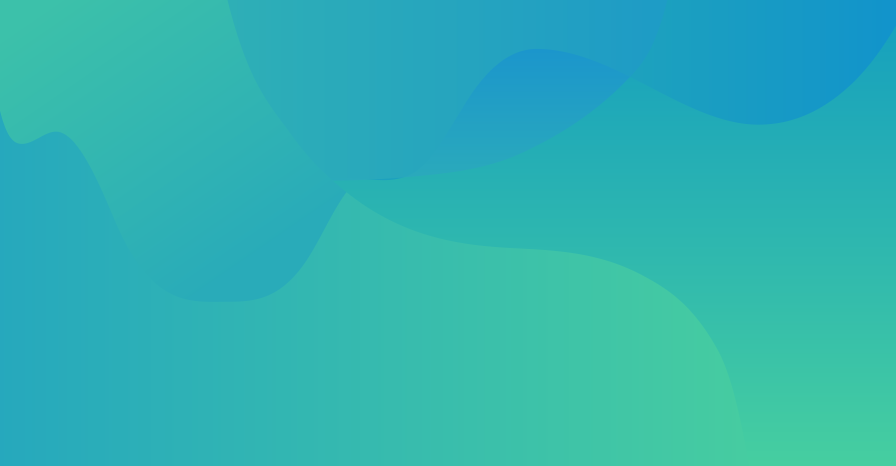
A WebGL 1 fragment shader for this background:

```glsl
precision highp float;
// Flat abstract background of overlapping, softly graded teal and blue waves.
// Each outline is a height curve chained from cubic Hermite arcs; the layers
// are filled with linear gradients and blended with antialiased coverage.
uniform vec2 u_resolution;

// Cubic arc from a to b with the given end slopes.
float arc(float x, vec2 a, vec2 b, float slopeA, float slopeB) {
  float w = b.x - a.x;
  float t = (x - a.x) / w;
  float s = 1.0 - t;
  return a.y * s * s * (1.0 + 2.0 * t) + b.y * t * t * (3.0 - 2.0 * t)
       + w * t * s * (slopeA * s - slopeB * t);
}

// Bumpy lower rim of the upper left sheet.
float leftWave(float x) {
  if (x < 0.19) return arc(x, vec2(0.0, 0.95), vec2(0.19, 1.235), 4.0, 0.0);
  if (x < 0.48) return arc(x, vec2(0.19, 1.235), vec2(0.48, 1.13), 0.0, 0.0);
  if (x < 0.97) return arc(x, vec2(0.48, 1.13), vec2(0.97, 1.86), 0.0, 2.4);
  if (x < 1.95) return arc(x, vec2(0.97, 1.86), vec2(1.95, 2.59), 2.4, 0.0);
  if (x < 2.65) return arc(x, vec2(1.95, 2.59), vec2(2.65, 2.2), 0.0, -1.6);
  if (x < 2.97) return arc(x, vec2(2.65, 2.2), vec2(2.97, 1.65), -1.6, -1.3);
  return 1.65 - 1.3 * (x - 2.97);
}

// Long sweep dividing the left sheets from the right side.
float sweep(float x) {
  if (x < 1.95) return 4.0 * (x - 1.95);
  if (x < 2.5) return arc(x, vec2(1.95, 0.0), vec2(2.5, 1.16), 4.0, 1.4);
  if (x < 2.97) return arc(x, vec2(2.5, 1.16), vec2(2.97, 1.65), 1.4, 0.8);
  if (x < 4.4) return arc(x, vec2(2.97, 1.65), vec2(4.4, 2.13), 0.8, 0.05);
  if (x < 5.5) return arc(x, vec2(4.4, 2.13), vec2(5.5, 2.36), 0.05, 0.53);
  if (x < 6.15) return arc(x, vec2(5.5, 2.36), vec2(6.15, 3.0), 0.53, 1.8);
  if (x < 6.42) return arc(x, vec2(6.15, 3.0), vec2(6.42, 4.0), 1.8, 6.0);
  return 4.0 + 6.0 * (x - 6.42);
}

// Underside of the round blob at the top.
float blobBottom(float x) {
  if (x < 2.8) return 1.55;
  if (x < 3.6) return arc(x, vec2(2.8, 1.55), vec2(3.6, 1.51), 0.0, -0.1);
  if (x < 4.5) return arc(x, vec2(3.6, 1.51), vec2(4.5, 1.3), -0.1, -0.48);
  if (x < 5.4) return arc(x, vec2(4.5, 1.3), vec2(5.4, 0.66), -0.48, -1.05);
  if (x < 5.72) return arc(x, vec2(5.4, 0.66), vec2(5.72, 0.0), -1.05, -4.0);
  return -4.0 * (x - 5.72);
}

// Wave hanging from the top edge.
float topWave(float x) {
  if (x < 3.0) return 1.53;
  if (x < 3.55) return arc(x, vec2(3.0, 1.53), vec2(3.55, 1.48), 0.0, -0.6);
  if (x < 4.0) return arc(x, vec2(3.55, 1.48), vec2(4.0, 0.87), -0.6, -1.6);
  if (x < 4.6) return arc(x, vec2(4.0, 0.87), vec2(4.6, 0.42), -1.6, 0.0);
  if (x < 5.4) return arc(x, vec2(4.6, 0.42), vec2(5.4, 0.66), 0.0, 0.5);
  if (x < 6.5) return arc(x, vec2(5.4, 0.66), vec2(6.5, 1.07), 0.5, 0.0);
  if (x < 7.3) return arc(x, vec2(6.5, 1.07), vec2(7.3, 0.72), 0.0, -0.95);
  return arc(x, vec2(7.3, 0.72), vec2(7.68, 0.22), -0.95, -1.7);
}

// Coverage above a curve, from its height here and one pixel to the right.
float above(float y, float here, float next, float pixel) {
  return clamp(0.5 + (here - y) / length(vec2(pixel, next - here)), 0.0, 1.0);
}

vec3 gradient(vec3 from, vec3 to, float t) {
  return mix(from, to, clamp(t, 0.0, 1.0));
}

void main() {
  // The canvas spans 7.68 by 4 units, with y pointing down.
  vec2 uv = gl_FragCoord.xy / u_resolution;
  vec2 p = vec2(7.68, 4.0) * vec2(uv.x, 1.0 - uv.y);
  float pixel = 4.0 / u_resolution.y;
  float nextX = p.x + pixel;

  // Layer coverage
  float inSheet = above(p.y, leftWave(p.x), leftWave(nextX), pixel);
  float inRight = above(p.y, sweep(p.x), sweep(nextX), pixel);
  float inBlob = above(p.y, blobBottom(p.x), blobBottom(nextX), pixel);
  float inWave = above(p.y, topWave(p.x), topWave(nextX), pixel);

  // Layer gradients
  vec3 backdrop = gradient(vec3(0.078, 0.62, 0.75), vec3(0.275, 0.808, 0.627), p.y / 4.0);
  vec3 lens = gradient(vec3(0.106, 0.588, 0.8), vec3(0.165, 0.665, 0.735), (p.y - 0.42) / 1.1);
  vec3 wave = gradient(vec3(0.112, 0.632, 0.745), vec3(0.07, 0.58, 0.795), (p.x - 5.5) / 2.1);
  vec3 blob = gradient(vec3(0.18, 0.685, 0.715), vec3(0.118, 0.61, 0.775), (p.x - 2.0) / 3.6);
  vec3 sheet = gradient(vec3(0.235, 0.755, 0.665), vec3(0.16, 0.67, 0.725),
                        (dot(p, vec2(0.55, 0.8)) - 0.3) / 2.7);
  vec3 ground = gradient(vec3(0.149, 0.66, 0.74), vec3(0.275, 0.8, 0.63), p.x / 6.4);

  // Composition
  vec3 right = mix(mix(backdrop, wave, inWave), mix(lens, blob, inWave), inBlob);
  vec3 left = mix(ground, sheet, inSheet);
  gl_FragColor = vec4(mix(left, right, inRight), 1.0);
}
```
